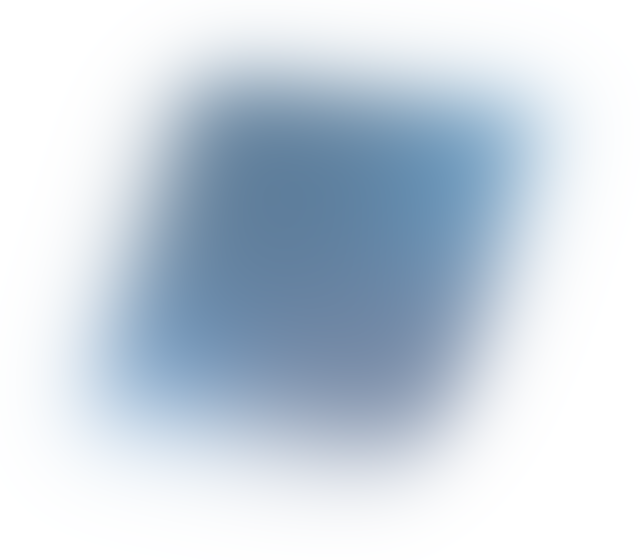
This background is drawn by a Shadertoy shader. Its source:

```glsl
// A soft blue-grey cloud on white: a blurred, leaning five-sided patch.
// Coverage is a product of soft half planes; the tint is a smooth blend
// of colour anchors weighted by their Gaussian distance.

#define BACKGROUND vec3(1.0)
#define CENTRE vec2(0.5714, 0.5)
#define EDGE_SCALE 1.0
#define TINT_RADIUS 0.17

const int EDGE_COUNT = 5;
const int TINT_COUNT = 7;

// Each edge: inward normal, offset, softness
const vec4 EDGES[EDGE_COUNT] = vec4[](
    vec4(-0.0995, -0.995,  0.9006, 0.0446),   // top
    vec4( 0.954,  -0.3005, -0.0636, 0.0483),  // left
    vec4(-0.972,   0.233,  0.7473, 0.0492),   // right
    vec4( 0.177,   0.984, -0.308,  0.0586),   // bottom
    vec4(-0.707,   0.707,  0.450,  0.0625)    // lower right
);

const vec2 TINT_PLACES[TINT_COUNT] = vec2[](
    vec2(0.51, 0.66), vec2(0.89, 0.69), vec2(0.19, 0.33), vec2(0.60, 0.29),
    vec2(0.19, 0.60), vec2(0.95, 0.36), vec2(0.55, 0.91)
);

const vec3 TINT_COLOURS[TINT_COUNT] = vec3[](
    vec3(0.345, 0.47, 0.59),  // steel core
    vec3(0.40, 0.61, 0.77),   // sky blue, right
    vec3(0.41, 0.61, 0.80),   // sky blue, lower left
    vec3(0.46, 0.53, 0.64),   // violet grey, bottom
    vec3(0.42, 0.51, 0.59),   // grey, left
    vec3(0.46, 0.53, 0.64),   // violet grey, lower right
    vec3(0.37, 0.50, 0.61)    // slate, top
);

// Approximate Gaussian step, 0 outside to 1 inside
float softStep(float x) {
    x = clamp(x, -12.0, 12.0);
    return 1.0 / (1.0 + exp(-x - 0.017 * x * x * x));
}

float cloudCoverage(vec2 p) {
    float coverage = 1.0;
    for (int i = 0; i < EDGE_COUNT; i++) {
        vec4 edge = EDGES[i];
        coverage *= softStep((dot(edge.xy, p) + edge.z) / (edge.w * EDGE_SCALE));
    }
    return coverage;
}

vec3 cloudTint(vec2 p) {
    vec3 colourSum = vec3(0.0);
    float weightSum = 0.0;
    for (int i = 0; i < TINT_COUNT; i++) {
        vec2 offset = (p - TINT_PLACES[i]) / TINT_RADIUS;
        float weight = exp(-0.5 * dot(offset, offset)) + 1e-6;
        colourSum += weight * TINT_COLOURS[i];
        weightSum += weight;
    }
    return colourSum / weightSum;
}

void mainImage(out vec4 fragColor, in vec2 fragCoord) {
    // Canvas heights, held about the centre
    vec2 p = (fragCoord - 0.5 * iResolution.xy) / iResolution.y + CENTRE;
    vec3 colour = mix(BACKGROUND, cloudTint(p), cloudCoverage(p));
    fragColor = vec4(colour, 1.0);
}
```
